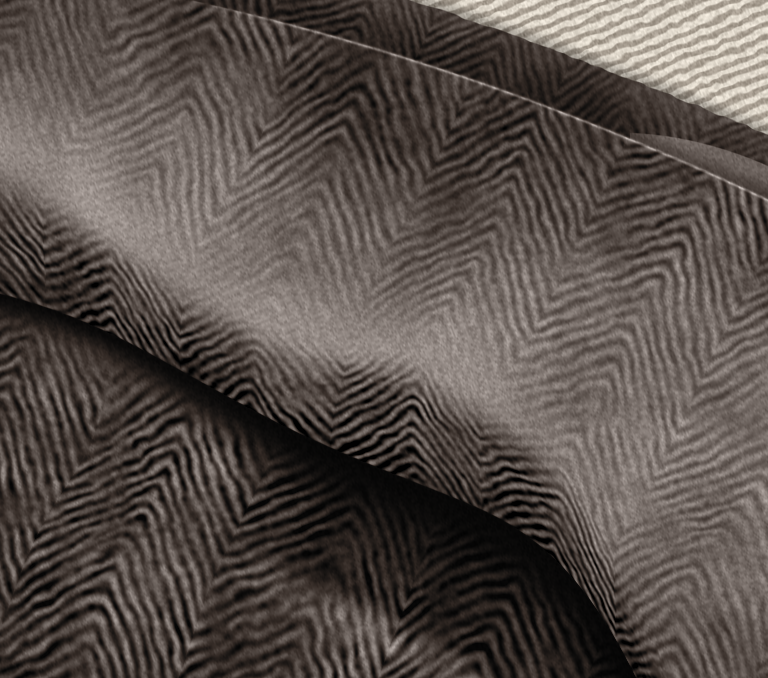
A Shadertoy shader for this texture:

```glsl
// Draped brown herringbone wool over a pale ribbed cloth.
// Layers are bounded by smooth curves y(x); a zigzag stripe field is warped
// by the folds, roughened with value noise, and lit by distance to each crest.

const vec2  AXIS = vec2(0.42, 0.907);    // direction of the herringbone columns
const float COLUMN_PAIR = 0.25;          // width of two mirrored columns
const float STRIPE_STEP = 0.0275;        // stripe spacing along a column
const float ZIGZAG = 1.2;                // steepness of the stripes
const float GRAIN = 0.22;                // strength of the fibre grain
const float MOTTLE = 0.17;               // strength of the broad blotches
const float RIB_STEP = 0.0185;           // spacing of the pale ribs
const vec3  WARMTH = vec3(0.032, -0.006, -0.026);
const vec3  CREAM = vec3(0.89, 0.86, 0.81);
const vec3  RIB_SHADE = vec3(0.60, 0.56, 0.51);

float hash(vec2 p) {
    return fract(sin(dot(p, vec2(127.1, 311.7))) * 43758.5453);
}

float noise(vec2 p) {
    vec2 i = floor(p), f = fract(p);
    f = f * f * (3.0 - 2.0 * f);
    return mix(mix(hash(i), hash(i + vec2(1, 0)), f.x),
               mix(hash(i + vec2(0, 1)), hash(i + vec2(1, 1)), f.x), f.y);
}

float bell(float d, float width) { return exp(-d * d / (width * width)); }

// Fold outlines, as height over x
float backEdge(float x)  { float d = x - 0.605; return 1.0 - 0.33 * d - 0.09 * d * d; }
float sheetEdge(float x) { float d = x - 0.28;  return 1.0 - 0.22 * d - 0.147 * d * d; }
float flapEdge(float x)  { float d = x - 0.929; return 0.804 - 0.04 * d - 0.98 * d * d; }
float hemEdge(float x) {
    float drop = max(x - 0.66, 0.0);
    return 0.567 - 0.45 * x + 0.02 * sin(9.5 * x) * exp(-2.0 * x) - 6.8 * drop * drop * drop;
}
float crestLine(float x) { return hemEdge(x) + 0.15 + 0.03 * cos(10.0 * x); }
float lowCrest(float x)  { float d = x - 0.383; return 0.16 - 0.43 * d - 0.28 * d * d; }

// Woven zigzag, about -1 to 1, with broken stripes and darker steep columns
float herringbone(vec2 p) {
    p += 0.035 * (vec2(noise(p * 6.0), noise(p * 6.0 + 31.0)) - 0.5);
    float along = dot(p, AXIS);
    float across = dot(p, vec2(AXIS.y, -AXIS.x));
    float cell = fract(across / COLUMN_PAIR) - 0.5;
    float bend = sqrt(cell * cell + 0.0006);
    float phase = (along + ZIGZAG * bend * COLUMN_PAIR) / STRIPE_STEP;
    phase += 0.45 * (noise(p * 42.0) - 0.5);
    float wool = noise(vec2(phase * 2.2, across * 75.0)) + noise(p * 120.0) - 1.0;
    float column = smoothstep(-0.12, 0.12, cell) - 0.5 * smoothstep(0.38, 0.5, abs(cell)) * sign(cell);
    float stripe = sin(6.28318 * phase) * (0.25 + 1.1 * noise(p * 20.0));
    return stripe + 0.85 * wool + 0.4 * (column - 0.5);
}

vec3 ribbedCloth(vec2 p) {
    float phase = (p.y - 0.40 * p.x + 0.006 * noise(p * 22.0)) / RIB_STEP;
    phase += 0.3 * (noise(p * 90.0) - 0.5);
    float rib = smoothstep(0.1, 0.8, 0.5 + 0.5 * sin(6.28318 * phase));
    vec3 col = mix(RIB_SHADE, CREAM, 0.15 + 0.85 * rib);
    return col * (0.75 + 0.25 * smoothstep(0.0, 0.025, p.y - backEdge(p.x)));
}

float backLight(vec2 p) {
    float rise = p.y - sheetEdge(p.x);
    float light = 0.13 + 0.11 * smoothstep(0.0, 0.10, rise);
    return light + 0.06 * herringbone(p * 1.15 + vec2(0.06, 0.0));
}

float sheetLight(vec2 p) {
    float above = p.y - crestLine(p.x) + 0.02 * (noise(p * 12.0) - 0.5);
    float fromTop = sheetEdge(p.x) - p.y;
    float under = smoothstep(0.0, -0.075, above);
    float top = smoothstep(0.27, 0.02, fromTop);
    float crest = bell(above - 0.015, above > 0.015 ? 0.07 : 0.035) * smoothstep(1.0, 0.65, p.x);
    float light = 0.405 - 0.17 * top + 0.10 * crest - 0.18 * under;
    light -= 0.10 * bell(length(p - vec2(0.56, 0.76)), 0.12);
    light += 0.08 * bell(length(p - vec2(0.13, 0.79)), 0.15);
    light -= 0.06 * smoothstep(0.35, 0.05, p.y) * (1.0 - under);
    light -= 0.10 * smoothstep(0.06, 0.0, p.y - hemEdge(p.x));
    float contrast = mix(0.09 + 0.035 * top, 0.15, under) * (1.0 - 0.85 * crest);
    contrast *= 0.5 + 0.5 * smoothstep(0.0, 0.5, p.x + under);
    vec2 warp = vec2(0.52, 0.30) * min(above, 0.0) + vec2(0.0, 0.02) * sin(7.0 * p.x);
    return light + contrast * herringbone(p + warp);
}

float lowerLight(vec2 p) {
    float depth = hemEdge(p.x) - p.y;
    float above = p.y - lowCrest(p.x);
    float reach = smoothstep(0.30, 0.48, p.x);
    float shade = smoothstep(0.0, mix(0.06, 0.24, smoothstep(0.1, 0.8, p.x)), depth);
    float hollow = reach * smoothstep(0.0, 0.04, above) * smoothstep(0.34, 0.05, above);
    float light = 0.245 + 0.10 * reach * bell(above + 0.02, 0.035);
    light -= 0.11 * hollow;
    float contrast = 0.165 * (1.0 - 0.35 * hollow) * smoothstep(0.0, 0.10, depth);
    vec2 warp = vec2(0.008, 0.014) * reach * smoothstep(0.08, -0.08, above);
    float weave = herringbone(p * 0.92 + warp + vec2(0.05, 0.02));
    return max((light + contrast * weave) * mix(0.12, 1.0, shade), 0.02);
}

void mainImage(out vec4 fragColor, in vec2 fragCoord) {
    vec2 p = fragCoord / iResolution.y;
    float soft = 1.0 / iResolution.y;
    float overSheet = p.y - sheetEdge(p.x);
    float overHem = p.y - hemEdge(p.x);

    // Cloth layers from back to front
    float flap = smoothstep(soft, -soft, p.y - flapEdge(p.x)) * step(0.929, p.x);
    float flapTone = 0.22 + 0.15 * smoothstep(0.0, 0.035, overSheet);
    float light = mix(backLight(p), flapTone, flap);
    light = mix(light, sheetLight(p), smoothstep(soft, -soft, overSheet));
    light = mix(lowerLight(p), light, smoothstep(-soft, soft, overHem));

    // Broad mottling, lit hems and slanted fibre grain
    float blotch = 0.6 * noise(p * 6.0 + 4.0) + 0.4 * noise(p * 15.0) - 0.5;
    light += MOTTLE * blotch * smoothstep(0.02, 0.3, light);
    light += 0.30 * bell(overSheet + 0.001, 0.0024) * smoothstep(0.25, 0.5, p.x);
    light += 0.05 * bell(overHem - 0.003, 0.003);
    vec2 fibre = vec2(p.x + 0.4 * p.y, p.y - 0.4 * p.x);
    float grain = noise(fibre * vec2(400.0, 230.0)) + 0.4 * noise(p * 230.0) - 0.7;
    light += GRAIN * grain * (0.06 + light);

    vec3 wool = max(light + WARMTH * smoothstep(0.0, 0.2, light), 0.0);
    vec3 pale = ribbedCloth(p) + 0.14 * grain;
    float paleMask = smoothstep(-soft, soft, p.y - backEdge(p.x) + 0.004 * (noise(p * 70.0) - 0.5));
    fragColor = vec4(clamp(mix(wool, pale, paleMask), 0.0, 1.0), 1.0);
}
```
